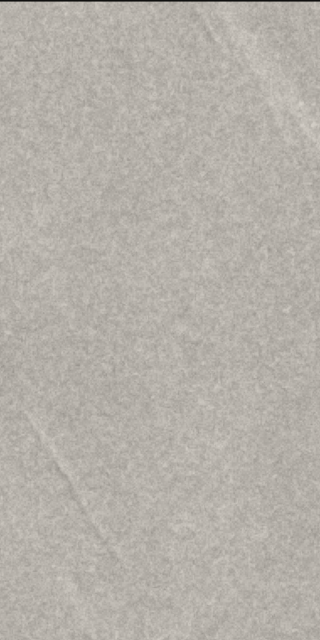
Write a Shadertoy shader that draws this texture.

```glsl
// Warm grey sandstone slab with fine mottled grain and a few faint diagonal veins.

const vec3  STONE        = vec3(0.708, 0.690, 0.662);
const vec3  EDGE_COLOR   = vec3(0.06, 0.06, 0.055);
const float EDGE_HEIGHT  = 0.005;  // dark strip along the top
const float GRAIN_FINE   = 0.075;  // contrast of each grain size
const float GRAIN_MEDIUM = 0.065;
const float GRAIN_COARSE = 0.035;
const float CLOUDS       = 0.045;
const float FLECKS       = 0.035;
const float VEIN_WOBBLE  = 0.035;

float hash(vec2 p) {
    vec3 q = fract(vec3(p.xyx) * 0.1031);
    q += dot(q, q.yzx + 33.33);
    return fract((q.x + q.y) * q.z);
}

float noise(vec2 p) {
    vec2 i = floor(p), f = fract(p);
    f = f * f * (3.0 - 2.0 * f);
    return mix(mix(hash(i), hash(i + vec2(1, 0)), f.x),
               mix(hash(i + vec2(0, 1)), hash(i + vec2(1, 1)), f.x), f.y);
}

float fbm(vec2 p) {
    float sum = 0.0, amp = 0.5;
    for (int i = 0; i < 4; i++) {
        sum += amp * noise(p);
        p = mat2(1.6, 1.2, -1.2, 1.6) * p + 7.3;
        amp *= 0.5;
    }
    return sum / 0.9375;
}

// Tapered vein from a to b: a pale band of given width beside a thin dark crease.
float vein(vec2 p, vec2 a, vec2 b, float width, float pale, float dark) {
    float len = length(b - a);
    vec2 dir = (b - a) / len;
    float along = dot(p - a, dir) / len;
    float side = dot(p - a, vec2(-dir.y, dir.x));
    float taper = smoothstep(-0.08, 0.15, along) * smoothstep(1.1, 0.75, along);
    float breaks = 0.35 + 0.9 * noise(p * 22.0);
    float band = exp(-pow((side - 0.6 * width) / width, 2.0));
    float crease = exp(-pow((side + 0.008) / 0.008, 2.0));
    return taper * (pale * band - dark * crease * breaks);
}

float veins(vec2 p) {
    vec2 bend = vec2(fbm(p * 5.0), fbm(p * 5.0 + 31.0)) - 0.5;
    vec2 q = p + VEIN_WOBBLE * bend + 0.006 * (noise(p * 45.0) - 0.5);
    float v = 0.0;
    // Upper right group
    v += vein(q, vec2(0.56, 2.02), vec2(0.73, 1.81), 0.014, 0.025, 0.05);
    v += vein(q, vec2(0.62, 2.03), vec2(1.04, 1.47), 0.040, 0.045, 0.025);
    v += vein(q, vec2(0.78, 1.82), vec2(0.90, 1.55), 0.015, 0.035, 0.02);
    // Lower left group
    v += vein(q, vec2(0.07, 0.72), vec2(0.21, 0.50), 0.011, 0.045, 0.03);
    v += vein(q, vec2(0.17, 0.56), vec2(0.41, 0.20), 0.018, 0.025, 0.06);
    v += vein(q, vec2(0.16, 0.22), vec2(0.31, -0.02), 0.015, 0.035, 0.02);
    v += vein(q, vec2(0.55, 0.40), vec2(0.68, 0.26), 0.012, 0.012, 0.02);
    return v;
}

float grain(vec2 p) {
    vec2 warped = p + 0.012 * vec2(noise(p * 40.0), noise(p * 40.0 + 9.0));
    float g = GRAIN_FINE * (noise(p * 190.0) - 0.5);
    g += GRAIN_MEDIUM * (noise(warped * 85.0 + 17.0) - 0.5);
    g += GRAIN_COARSE * (fbm(warped * 24.0 + 5.0) - 0.5);
    // Small pale curls and darker pits
    g += FLECKS * smoothstep(0.70, 0.92, noise(warped * vec2(75.0, 60.0) + 51.0));
    g -= FLECKS * smoothstep(0.74, 0.95, noise(warped * 110.0 + 83.0));
    return g;
}

void mainImage(out vec4 fragColor, in vec2 fragCoord) {
    vec2 p = fragCoord / iResolution.x;
    float top = iResolution.y / iResolution.x;

    float shade = grain(p) + veins(p);
    shade += CLOUDS * (fbm(p * vec2(3.0, 2.4) + 3.0) - 0.5);
    vec3 color = STONE + shade * vec3(1.0, 0.99, 0.97);

    // Dark strip at the upper border
    float soft = 1.0 / iResolution.x;
    float strip = smoothstep(-soft, soft, p.y - (top - EDGE_HEIGHT));
    color = mix(color, EDGE_COLOR, strip);

    fragColor = vec4(clamp(color, 0.0, 1.0), 1.0);
}
```
